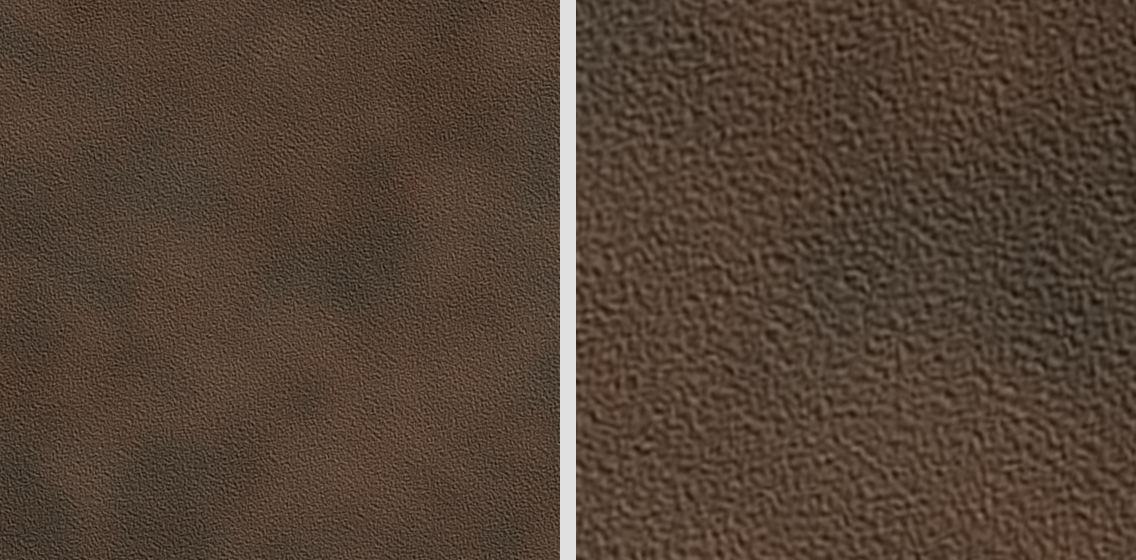
Left: the whole. Right: its middle third, enlarged.
Write a three.js fragment shader that draws this texture.

```glsl
// Worn brown leather: very fine embossed grain over soft, cloudy mottling.
#define GRAIN_SCALE 190.0
#define GRAIN_CONTRAST 0.138
#define GRAIN_WARP 0.5
#define LIGHT_OFFSET vec2(0.4, 0.55)
#define MOTTLE_SCALE 8.0
#define RUST_SCALE 6.0
#define SHADE_BROWN vec3(0.266, 0.218, 0.176)
#define LIT_BROWN vec3(0.356, 0.277, 0.218)
#define RUST_TINT vec3(0.055, -0.004, -0.026)

varying vec2 vUv;

float hash(vec2 cell) {
  return fract(sin(dot(cell, vec2(127.1, 311.7))) * 43758.5453);
}

float valueNoise(vec2 p) {
  vec2 cell = floor(p);
  vec2 f = fract(p);
  f = f * f * (3.0 - 2.0 * f);
  float bottom = mix(hash(cell), hash(cell + vec2(1.0, 0.0)), f.x);
  float top = mix(hash(cell + vec2(0.0, 1.0)), hash(cell + vec2(1.0, 1.0)), f.x);
  return mix(bottom, top, f.y);
}

// Slope of a random unit gradient at one lattice corner
float cornerSlope(vec2 cell, vec2 corner, vec2 f) {
  float angle = 6.2832 * hash(cell + corner);
  return dot(vec2(cos(angle), sin(angle)), f - corner);
}

// Gradient noise keeps the grain to one size, without broad lumps
float gradientNoise(vec2 p) {
  vec2 cell = floor(p);
  vec2 f = fract(p);
  vec2 u = f * f * f * (f * (f * 6.0 - 15.0) + 10.0);
  float bottom = mix(cornerSlope(cell, vec2(0.0), f),
                     cornerSlope(cell, vec2(1.0, 0.0), f), u.x);
  float top = mix(cornerSlope(cell, vec2(0.0, 1.0), f),
                  cornerSlope(cell, vec2(1.0), f), u.x);
  return mix(bottom, top, u.y);
}

vec2 rotate(vec2 p, float angle) {
  float c = cos(angle);
  float s = sin(angle);
  return vec2(c * p.x - s * p.y, s * p.x + c * p.y);
}

// Layered noise, 0 to 1; each octave is turned to hide the lattice
float cloud(vec2 p) {
  float sum = 0.0;
  float weight = 0.5;
  for (int i = 0; i < 4; i++) {
    sum += weight * valueNoise(p);
    p = rotate(p, 0.65) * 2.03 + 17.3;
    weight *= 0.5;
  }
  return sum / 0.9375;
}

// Two turned lattices give grain without a visible grid
float grainHeight(vec2 p) {
  float coarse = gradientNoise(rotate(p, 0.6));
  float fine = gradientNoise(rotate(p, 1.9) * 1.2 + 41.0);
  return coarse + 0.7 * fine;
}

void main() {
  // Soft light and dark patches with a drifting rusty hue
  float broad = cloud(vUv * MOTTLE_SCALE * 0.5 + 61.3);
  float patches = cloud(vUv * MOTTLE_SCALE + 3.7);
  float mottle = smoothstep(0.15, 0.85, mix(broad, patches, 0.65));
  float rust = cloud(vUv * RUST_SCALE + 29.1) - 0.5;
  vec3 leather = mix(SHADE_BROWN, LIT_BROWN, mottle) + RUST_TINT * rust;

  // Warped grain, lit from the upper right by a height difference
  vec2 p = vUv * GRAIN_SCALE;
  p += GRAIN_WARP * vec2(valueNoise(p * 0.4 + 7.0), valueNoise(p * 0.4 + 53.0));
  float relief = grainHeight(p) - grainHeight(p + LIGHT_OFFSET);

  gl_FragColor = vec4(leather + GRAIN_CONTRAST * relief, 1.0);
}
```
